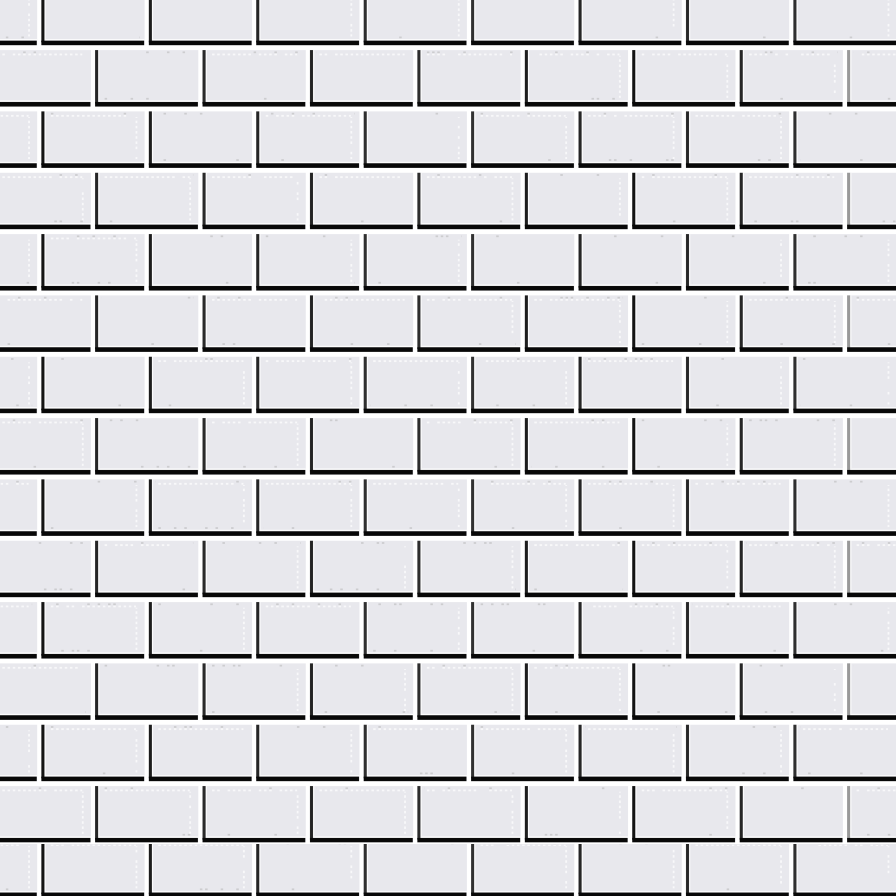
A Shadertoy shader for this pattern:

```glsl
// Pale running-bond brick wall with white joints, dark left and bottom edges and faint dotted insets.

float hash(vec2 p) {
    vec3 q = fract(vec3(p.xyx) * 0.1031);
    q += dot(q, q.yzx + 33.33);
    return fract((q.x + q.y) * q.z);
}

// Soft-edged interval from a to b.
float band(float x, float a, float b) {
    float soft = 0.65 / iResolution.y;
    return smoothstep(a - soft, a + soft, x) - smoothstep(b - soft, b + soft, x);
}

float box(vec2 p, vec2 low, vec2 high) {
    return band(p.x, low.x, high.x) * band(p.y, low.y, high.y);
}

// Beads along a thin rail; each bead is kept or dropped at random.
float beads(float along, float across, vec2 brick, float density) {
    float bead = along / 0.0058;
    float kept = step(hash(brick * 7.0 + floor(bead)), density);
    return kept * band(fract(bead) * 0.0058, 0.0014, 0.0042) * band(across, -0.001, 0.001);
}

void mainImage(out vec4 fragColor, in vec2 fragCoord) {
    vec2 uv = fragCoord / iResolution.y;
    vec2 pitch = vec2(0.1199, 0.06845);

    // Courses run downwards; the lowest one is squeezed against its neighbour.
    float down = 1.0 - uv.y;
    down += 0.0075 * smoothstep(0.9400, 0.9430, down);

    // Cells begin in the middle of the white joints.
    float course = (down - 0.0532) / pitch.y + 1.0;
    float row = floor(course);
    float odd = mod(row, 2.0);
    float along = (uv.x - 0.0438) / pitch.x - 0.5 * odd;
    vec2 brick = vec2(floor(along), row);
    vec2 p = fract(vec2(along, course)) * pitch;

    // Brick face on white.
    vec3 faceColor = vec3(0.91, 0.91, 0.93);
    vec3 color = mix(vec3(1.0), faceColor, box(p, vec2(0.0024, 0.0027), vec2(0.1176, 0.0657)));

    // Dotted insets along the top and right, stronger on some bricks.
    vec2 seed = brick + 20.0;
    float top = beads(p.x, p.y - 0.0076, seed, 0.9) * band(p.x, 0.012, 0.108);
    float right = beads(p.y, p.x - 0.1085, seed + 5.0, 0.85) * band(p.y, 0.009, 0.056);
    color = mix(color, vec3(1.0), 0.7 * top * step(0.35, hash(seed + 11.0)));
    color = mix(color, vec3(1.0), 0.7 * right * step(0.35, hash(seed + 17.0)));

    // Sparse grey specks near the face edges.
    float specks = beads(p.x, p.y - 0.0052, seed + 31.0, 0.14) * band(p.x, 0.010, 0.112)
                 + beads(p.x, p.y - 0.0570, seed + 43.0, 0.07) * band(p.x, 0.010, 0.112);
    color = mix(color, vec3(0.67), 0.45 * specks);

    // Thin light halos beside the dark edges.
    float halo = max(box(p, vec2(0.0057, 0.0027), vec2(0.0072, 0.0605)),
                     box(p, vec2(0.0057, 0.0589), vec2(0.1176, 0.0606)));
    color = mix(color, vec3(1.0), 0.85 * halo);

    // Left edge varies by column and fades on the last staggered brick.
    float leftTone = 0.07 + 0.13 * hash(vec2(brick.x + 9.0, odd + 3.0));
    leftTone = mix(leftTone, 0.60, odd * step(6.5, brick.x));
    color = mix(color, vec3(leftTone), box(p, vec2(0.0024, 0.0027), vec2(0.0058, 0.0625)));

    // Heavy bottom edge.
    color = mix(color, vec3(0.03), box(p, vec2(0.0024, 0.0606), vec2(0.1171, 0.0657)));

    fragColor = vec4(color, 1.0);
}
```
